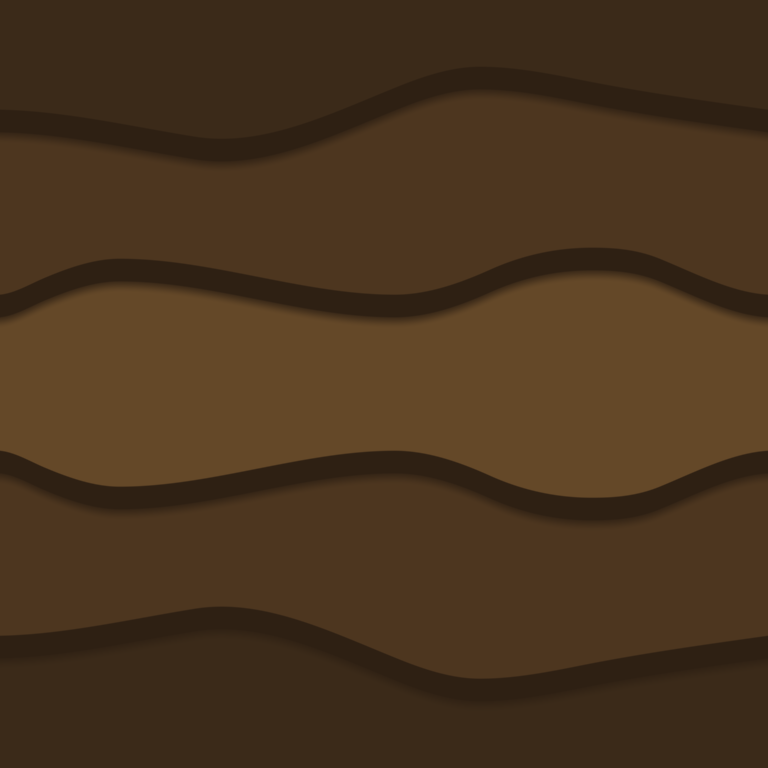
Give the GLSL for this background, as a WebGL 1 fragment shader.

```glsl
precision highp float;
// Layered brown earth strata, mirrored about the middle, with dark wavy seams and soft shadows.

uniform vec2 u_resolution;

// Cubic curve between two knots, each holding x, height and slope.
float hermite(float x, vec3 a, vec3 b) {
    float span = b.x - a.x;
    float t = (x - a.x) / span;
    float ease = t * t * (3.0 - 2.0 * t);
    float leave = t * (1.0 - t) * (1.0 - t);
    float arrive = t * t * (t - 1.0);
    return mix(a.y, b.y, ease) + span * (leave * a.z + arrive * b.z);
}

// Distance of the outer seam from the horizontal midline.
float outerSeam(float x) {
    vec3 valley = vec3(0.254, 0.3073, -0.16);
    vec3 climb = vec3(0.521, 0.3737, 0.40);
    vec3 crest = vec3(0.625, 0.3984, 0.0);
    vec3 descent = vec3(0.755, 0.3815, -0.20);
    if (x < valley.x) return hermite(x, vec3(0.0, 0.3425, -0.02), valley);
    if (x < climb.x) return hermite(x, valley, climb);
    if (x < crest.x) return hermite(x, climb, crest);
    if (x < descent.x) return hermite(x, crest, descent);
    return hermite(x, descent, vec3(1.0, 0.3425, -0.14));
}

// Distance of the inner seam from the horizontal midline.
float innerSeam(float x) {
    vec3 firstClimb = vec3(0.0586, 0.1237, 0.42);
    vec3 firstCrest = vec3(0.156, 0.1484, 0.0);
    vec3 valley = vec3(0.514, 0.1016, 0.0);
    vec3 secondClimb = vec3(0.638, 0.1341, 0.45);
    vec3 secondCrest = vec3(0.771, 0.1628, 0.0);
    vec3 descent = vec3(0.859, 0.1484, -0.41);
    if (x < firstClimb.x) return hermite(x, vec3(0.0, 0.1016, 0.1), firstClimb);
    if (x < firstCrest.x) return hermite(x, firstClimb, firstCrest);
    if (x < valley.x) return hermite(x, firstCrest, valley);
    if (x < secondClimb.x) return hermite(x, valley, secondClimb);
    if (x < secondCrest.x) return hermite(x, secondClimb, secondCrest);
    if (x < descent.x) return hermite(x, secondCrest, descent);
    return hermite(x, descent, vec3(1.0, 0.1016, -0.06));
}

// Lay a dark seam at the given height, and below it a layer shaded by that seam.
vec3 addLayer(vec3 above, vec3 layer, float y, float height) {
    vec3 seamColor = vec3(0.180, 0.125, 0.075);
    float pixel = 1.0 / u_resolution.y;
    float depth = height - y;
    float halfWidth = 0.0147;
    float shadow = 0.85 * (1.0 - smoothstep(-0.004, 0.015, depth - halfWidth));
    vec3 shaded = mix(layer, seamColor, shadow);
    vec3 color = mix(above, seamColor, smoothstep(-pixel, pixel, depth + halfWidth));
    return mix(color, shaded, smoothstep(-pixel, pixel, depth - halfWidth));
}

void main() {
    vec2 uv = gl_FragCoord.xy / u_resolution;
    float y = uv.y - 0.5;
    float outer = outerSeam(uv.x);
    float inner = innerSeam(uv.x);

    vec3 darkEarth = vec3(0.231, 0.165, 0.098);
    vec3 midEarth = vec3(0.302, 0.212, 0.122);
    vec3 lightEarth = vec3(0.392, 0.282, 0.157);

    // Stack the layers from top to bottom.
    vec3 color = addLayer(darkEarth, midEarth, y, outer);
    color = addLayer(color, lightEarth, y, inner);
    color = addLayer(color, midEarth, y, -inner);
    color = addLayer(color, darkEarth, y, -outer);
    gl_FragColor = vec4(color, 1.0);
}
```
